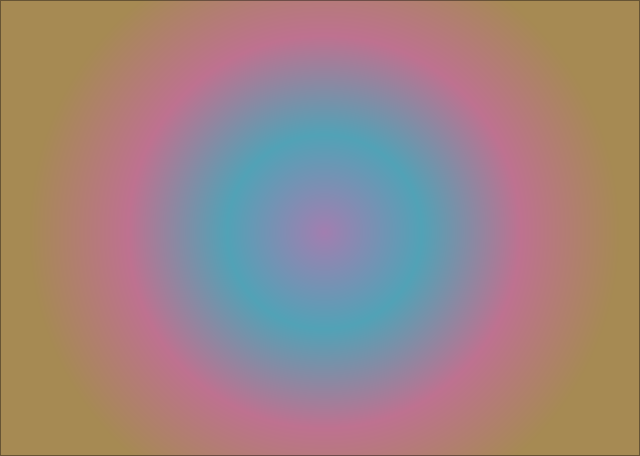
This background is drawn by a Shadertoy shader. Its source:

```glsl
// Concentric radial gradient: mauve core, teal ring, pink ring, gold surround, thin dark frame.

// Distances are in units of the canvas height
const vec2 CENTER = vec2(0.507, 0.491);  // fraction of the canvas
const float TEAL_RADIUS = 0.213;
const float PINK_RADIUS = 0.430;
const float GOLD_RADIUS = 0.648;
const float FRAME_WIDTH = 0.001;

const vec3 MAUVE = vec3(0.635, 0.495, 0.690);
const vec3 TEAL = vec3(0.320, 0.635, 0.715);
const vec3 PINK = vec3(0.745, 0.445, 0.565);
const vec3 GOLD = vec3(0.650, 0.540, 0.325);
const vec3 FRAME = vec3(0.10, 0.08, 0.06);

// Linear ramp from 0 at start to 1 at end
float ramp(float start, float end, float x) {
    return clamp((x - start) / (end - start), 0.0, 1.0);
}

vec3 radialGradient(float radius) {
    vec3 color = mix(MAUVE, TEAL, ramp(0.0, TEAL_RADIUS, radius));
    color = mix(color, PINK, ramp(TEAL_RADIUS, PINK_RADIUS, radius));
    return mix(color, GOLD, ramp(PINK_RADIUS, GOLD_RADIUS, radius));
}

void mainImage(out vec4 fragColor, in vec2 fragCoord) {
    vec2 canvas = vec2(iResolution.x / iResolution.y, 1.0);
    vec2 position = fragCoord / iResolution.y;
    vec3 color = radialGradient(length(position - CENTER * canvas));

    // Smooth frame along the canvas border
    vec2 border = min(position, canvas - position);
    float edgeDistance = min(border.x, border.y);
    float coverage = clamp((FRAME_WIDTH - edgeDistance) * iResolution.y + 0.5, 0.0, 1.0);
    color = mix(color, FRAME, coverage);

    fragColor = vec4(color, 1.0);
}
```
